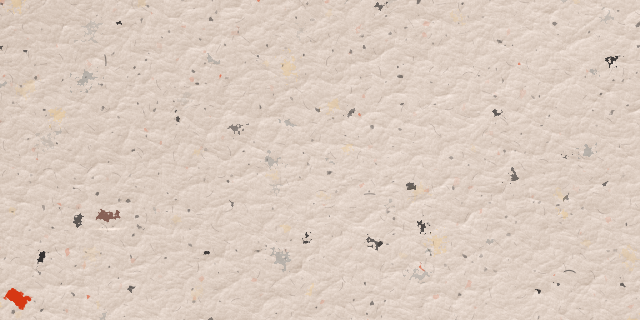
Reproduce this texture procedurally as a WebGL 2 fragment shader.

```glsl
#version 300 es
precision highp float;

#define PULP vec3(0.868, 0.806, 0.760)
#define SHADE_TINT vec3(0.90, 1.0, 1.12)
#define INK vec3(0.17, 0.16, 0.16)
#define ASH vec3(0.56, 0.57, 0.56)
#define STRAW vec3(0.92, 0.79, 0.58)
#define RUST vec3(0.86, 0.36, 0.22)
#define FIBRE vec3(0.46, 0.40, 0.37)
#define RELIEF_DEPTH 0.026
#define RELIEF_STEP 0.005
#define GRAIN 0.030
#define LIGHT vec2(-0.5, 0.85)

uniform vec2 u_resolution;
out vec4 fragColor;

vec3 hash3(vec2 p) {
    vec3 q = fract(p.xyx * vec3(0.1031, 0.1030, 0.0973));
    q += dot(q, q.yxz + 33.33);
    return fract((q.xxy + q.yzz) * q.zyx);
}

mat2 rotation(float a) {
    return mat2(cos(a), sin(a), -sin(a), cos(a));
}

// Squared distance to the nearest scattered point
float cellular(vec2 p) {
    vec2 base = floor(p);
    float nearest = 4.0;
    for (int y = -1; y <= 1; y++)
    for (int x = -1; x <= 1; x++) {
        vec2 id = base + vec2(x, y);
        vec2 d = id + hash3(id + 71.0).xy - p;
        nearest = min(nearest, dot(d, d));
    }
    return nearest;
}

// Rounded bumps and creases of the pressed pulp
float relief(vec2 p) {
    p += 0.006 * sin(p.yx * vec2(47.0, 39.0) + 2.0 * sin(p * 23.0));
    p = vec2(p.x * 0.75, p.y + 0.15 * p.x);
    float height = 0.0;
    float scale = 21.0;
    for (int i = 0; i < 3; i++) {
        height -= cellular(p * scale + float(i) * 17.0) / scale;
        p = rotation(0.35) * p;
        scale *= 2.2;
    }
    return height;
}

// Torn specks, one at most per cell
float flecks(vec2 p, float cell, float share, float size, float stretch, float tear, float seed) {
    float soft = 0.75 / u_resolution.y;
    float cover = 0.0;
    vec2 base = floor(p / cell);
    for (int y = -1; y <= 1; y++)
    for (int x = -1; x <= 1; x++) {
        vec2 id = base + vec2(x, y);
        vec3 place = hash3(id + seed);
        vec3 form = hash3(id + seed + 57.0);
        if (place.z > share) continue;
        vec2 q = rotation(form.x * 6.283) * (p - (id + place.xy) * cell);
        q *= vec2(1.0 / stretch, stretch);
        float radius = size * mix(0.35, 1.0, form.y * form.y);
        float d = length(q) - radius * (1.0 + tear);
        cover = max(cover, mix(0.3, 1.0, form.z) * smoothstep(soft, -soft, d));
    }
    return cover;
}

// Short bent hairs
float fibres(vec2 p, float cell, float share, float reach, float width, float seed) {
    float soft = 0.75 / u_resolution.y;
    float cover = 0.0;
    vec2 base = floor(p / cell);
    for (int y = -1; y <= 1; y++)
    for (int x = -1; x <= 1; x++) {
        vec2 id = base + vec2(x, y);
        vec3 place = hash3(id + seed);
        vec3 form = hash3(id + seed + 91.0);
        if (place.z > share) continue;
        vec2 q = rotation(form.x * 6.283) * (p - (id + place.xy) * cell);
        q.y += (form.z - 0.5) * 50.0 * q.x * q.x;
        q.x = max(abs(q.x) - reach * mix(0.3, 1.0, form.y), 0.0);
        cover = max(cover, mix(0.35, 1.0, form.z) * smoothstep(soft, -soft, length(q) - width));
    }
    return cover;
}

void main() {
    vec2 p = gl_FragCoord.xy / u_resolution.y;
    float fine = cellular(p * 95.0);
    float coarse = cellular(p * 38.0 + 9.0);
    float tear = 1.6 * (fine + coarse) - 0.8;

    // Uneven light, relief and grain
    float slope = (relief(p) - relief(p + normalize(LIGHT) * RELIEF_STEP)) / RELIEF_STEP;
    float tone = 0.024 * smoothstep(0.0, 1.3, p.x + 0.7 * (1.0 - p.y)) - 0.018;
    tone += 0.006 * sin(p.x * 5.0 + 2.0 * sin(p.y * 4.0));
    tone += RELIEF_DEPTH * slope + GRAIN * (hash3(floor(p * 256.0)).x - 0.5);
    vec3 color = PULP + tone * SHADE_TINT;

    // Pale stains and smudges
    color = mix(color, STRAW, 0.50 * flecks(p, 0.16, 0.42, 0.030, 1.1, tear, 11.0));
    color = mix(color, RUST, 0.20 * flecks(p, 0.09, 0.30, 0.010, 1.2, tear, 23.0));
    color = mix(color, ASH, 0.50 * flecks(p, 0.15, 0.35, 0.024, 1.25, tear * 1.3, 37.0));

    // Hairs
    color = mix(color, FIBRE, 0.40 * fibres(p, 0.055, 0.60, 0.016, 0.0007, 41.0));
    color = mix(color, INK, 0.70 * fibres(p, 0.21, 0.22, 0.018, 0.0016, 59.0));

    // Ink and coloured bits
    color = mix(color, INK, 0.55 * flecks(p, 0.048, 0.36, 0.0055, 1.2, tear, 67.0));
    color = mix(color, INK, 0.95 * flecks(p, 0.17, 0.38, 0.014, 1.2, tear * 1.7, 83.0));
    color = mix(color, RUST, 0.80 * flecks(p, 0.21, 0.32, 0.007, 1.3, tear, 97.0));

    // One red chip, one brown clot above a pale ridge
    float soft = 1.0 / u_resolution.y;
    vec2 q = abs(rotation(0.6) * (p - vec2(0.055, 0.07)));
    float chip = max(q.x - 0.034, q.y - 0.021) + 0.008 * tear;
    color = mix(color, vec3(0.84, 0.22, 0.08), smoothstep(soft, -soft, chip));
    q = p - vec2(0.34, 0.325);
    float clot = length(q * vec2(0.7, 1.2)) - 0.019 * (1.0 + tear);
    color = mix(color, vec3(0.42, 0.24, 0.20), 0.75 * smoothstep(soft, -soft, clot));
    q += vec2(0.0, 0.042 - 2.0 * q.x * q.x);
    color += 0.09 * smoothstep(0.006, 0.0, abs(q.y)) * smoothstep(0.07, 0.02, abs(q.x));

    fragColor = vec4(clamp(color, 0.0, 1.0), 1.0);
}
```
